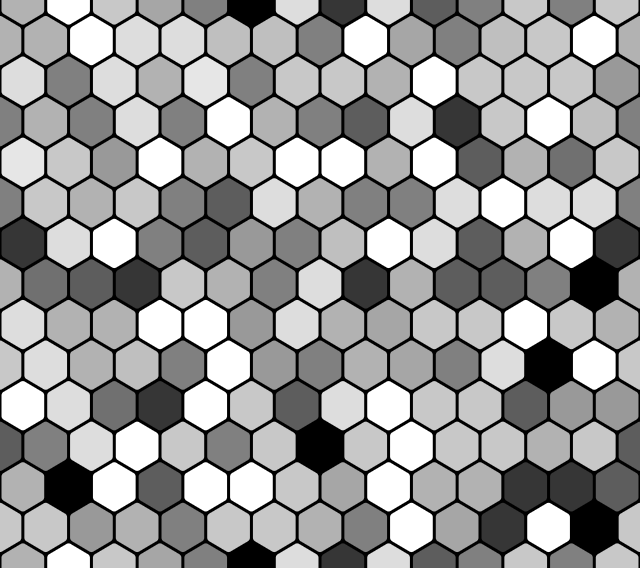
Reproduce this pattern procedurally as a WebGL 1 fragment shader.

```glsl
precision highp float;
// Seamless honeycomb of grey, white and black tiles separated by thin black joints.

uniform vec2 u_resolution;

const float REPEATS = 14.0;        // tiles across, and rows down
const float ROW_STEP = 0.8660254;  // row spacing when the tile pitch is 1
const float JOINT = 0.066;         // joint width
const float ROUNDING = 0.09;       // corner radius
const float PRIME = 197.0;         // one more than the number of tiles

// Centre of the pointy-top hexagon containing p: the nearer of two offset lattices
vec2 hexCentre(vec2 p) {
  float rowPair = p.y / (2.0 * ROW_STEP);
  vec2 evenRow = vec2(floor(p.x) + 0.5, 2.0 * ROW_STEP * floor(rowPair + 0.5));
  vec2 oddRow = vec2(floor(p.x + 0.5), 2.0 * ROW_STEP * (floor(rowPair) + 0.5));
  vec2 toEven = p - evenRow;
  vec2 toOdd = p - oddRow;
  return dot(toEven, toEven) < dot(toOdd, toOdd) ? evenRow : oddRow;
}

// Signed distance to a pointy-top hexagon
float hexDistance(vec2 p, float apothem) {
  vec2 axis = vec2(-ROW_STEP, 0.5);
  vec2 q = abs(p.yx);
  q -= 2.0 * min(dot(axis, q), 0.0) * axis;
  float halfSide = apothem * 0.57735;
  q -= vec2(clamp(q.x, -halfSide, halfSide), apothem);
  return length(q) * sign(q.y);
}

// Fifth power modulo a prime: shuffles 0..196 without repeats
float shuffle(float n) {
  float square = mod(n * n, PRIME);
  float fourth = mod(square * square, PRIME);
  return mod(fourth * n, PRIME);
}

// Evenly distributed rank in 0..1, wrapping at the canvas edges
float tileRank(vec2 cell) {
  vec2 wrapped = mod(cell, REPEATS);
  float index = wrapped.x + REPEATS * wrapped.y + 1.0;
  float mixed = shuffle(mod(shuffle(index) + 71.0, PRIME));
  return (shuffle(mod(mixed + 38.0, PRIME)) + 0.5) / PRIME;
}

// Replaces the grey once the rank passes a threshold
float level(float grey, float rank, float threshold, float next) {
  return mix(grey, next, step(threshold, rank));
}

// Weighted grey levels, from rare black to common light tones
float tileGrey(float rank) {
  float grey = 0.0;
  grey = level(grey, rank, 0.030, 0.21);
  grey = level(grey, rank, 0.080, 0.365);
  grey = level(grey, rank, 0.155, 0.44);
  grey = level(grey, rank, 0.175, 0.50);
  grey = level(grey, rank, 0.305, 0.60);
  grey = level(grey, rank, 0.345, 0.65);
  grey = level(grey, rank, 0.375, 0.70);
  grey = level(grey, rank, 0.520, 0.75);
  grey = level(grey, rank, 0.550, 0.785);
  grey = level(grey, rank, 0.720, 0.867);
  grey = level(grey, rank, 0.835, 0.90);
  return level(grey, rank, 0.845, 1.0);
}

void main() {
  vec2 uv = gl_FragCoord.xy / u_resolution;
  vec2 p = uv * REPEATS * vec2(1.0, ROW_STEP);
  float pixel = REPEATS / u_resolution.x;

  // Tile identity and shade
  vec2 centre = hexCentre(p);
  vec2 cell = floor(vec2(centre.x, centre.y / ROW_STEP + 0.5));
  float grey = tileGrey(tileRank(cell));

  // Rounded tile over the black joints
  float apothem = 0.5 - 0.5 * JOINT;
  float edge = hexDistance(p - centre, apothem - ROUNDING) - ROUNDING;
  float coverage = clamp(0.5 - edge / pixel, 0.0, 1.0);

  gl_FragColor = vec4(vec3(grey * coverage), 1.0);
}
```
